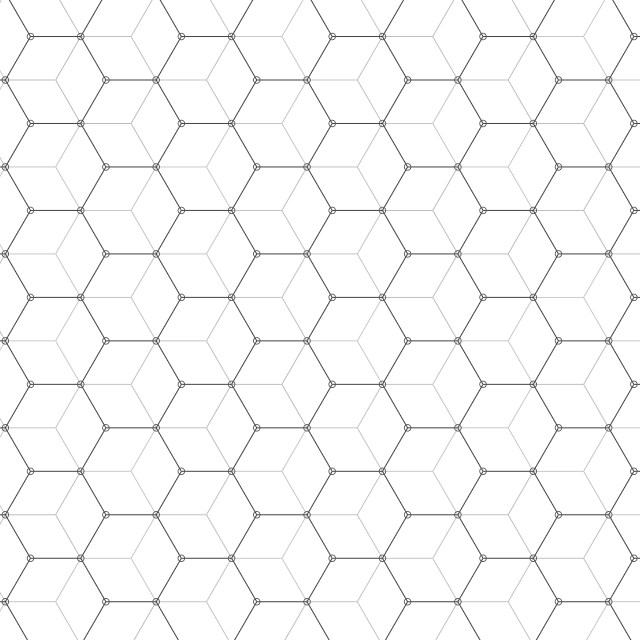
Give the GLSL for this pattern, as a WebGL 1 fragment shader.

```glsl
precision highp float;

uniform vec2 u_resolution;

// Layout, in canvas units: one cell holds two staggered hexagons
const vec2 CELL = vec2(0.2357, 0.13587);
const vec2 FIRST_CENTRE = vec2(0.0869, 0.8750);

const float OUTLINE_WIDTH = 0.0016;
const float SPOKE_WIDTH = 0.0014;
const float RING_RADIUS = 0.0051;
const float RING_WIDTH = 0.0013;

const vec3 PAPER = vec3(1.0);
const vec3 OUTLINE_COLOUR = vec3(0.27);
const vec3 SPOKE_COLOUR = vec3(0.71);
const vec3 RING_COLOUR = vec3(0.32);
const float SPOKE_FADE = 0.2;

float hash(vec2 p) {
    return fract(sin(dot(p, vec2(127.1, 311.7))) * 43758.5453);
}

float segmentDistance(vec2 p, vec2 a, vec2 b) {
    vec2 ab = b - a;
    float t = clamp(dot(p - a, ab) / dot(ab, ab), 0.0, 1.0);
    return length(p - a - ab * t);
}

// Antialiased coverage of a stroke at a distance from its centre line
float stroke(float distance, float width, float pixel) {
    return clamp((0.5 * width - distance) / pixel + 0.5, 0.0, 1.0);
}

// Offset from the nearest hexagon centre in xy, hexagon index in zw
vec4 nearestHexagon(vec2 p) {
    vec2 grid = p / CELL;
    vec2 evenId = floor(grid + 0.5);
    vec2 oddId = floor(grid) + 0.5;
    vec2 evenOffset = p - evenId * CELL;
    vec2 oddOffset = p - oddId * CELL;
    return dot(evenOffset, evenOffset) < dot(oddOffset, oddOffset)
        ? vec4(evenOffset, evenId)
        : vec4(oddOffset, oddId);
}

void main() {
    float pixel = 1.0 / u_resolution.y;
    vec4 hexagon = nearestHexagon(gl_FragCoord.xy * pixel - FIRST_CENTRE);

    // Mirror symmetry: one half for spokes, one quarter for outline and rings
    vec2 halfPos = vec2(hexagon.x, abs(hexagon.y));
    vec2 quarterPos = abs(hexagon.xy);
    vec2 sideCorner = vec2(CELL.x / 3.0, 0.0);
    vec2 topCorner = vec2(CELL.x / 6.0, CELL.y * 0.5);

    // Pale spokes that turn each hexagon into a cube
    float spokes = min(segmentDistance(halfPos, vec2(0.0), -sideCorner),
                       segmentDistance(halfPos, vec2(0.0), topCorner));
    float strength = 1.0 - SPOKE_FADE * hash(hexagon.zw);
    vec3 colour = mix(PAPER, SPOKE_COLOUR, strength * stroke(spokes, SPOKE_WIDTH, pixel));

    // Dark hexagon outline
    float outline = min(segmentDistance(quarterPos, sideCorner, topCorner),
                        segmentDistance(quarterPos, topCorner, vec2(0.0, topCorner.y)));
    colour = mix(colour, OUTLINE_COLOUR, stroke(outline, OUTLINE_WIDTH, pixel));

    // Open ring on every corner
    float corner = min(distance(quarterPos, sideCorner), distance(quarterPos, topCorner));
    colour = mix(colour, RING_COLOUR, stroke(abs(corner - RING_RADIUS), RING_WIDTH, pixel));

    gl_FragColor = vec4(colour, 1.0);
}
```
